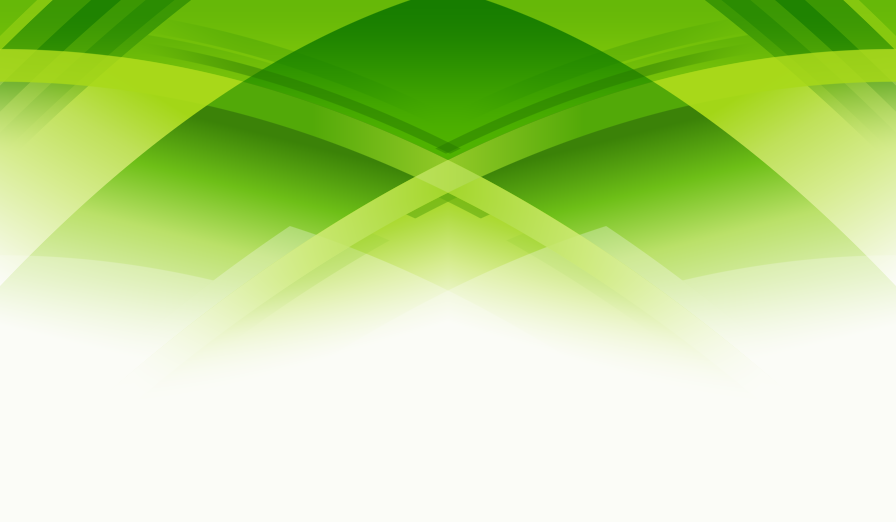
Write a Shadertoy shader that draws this background.

```glsl
// Mirrored translucent green arcs and chevrons fading down into white.

const vec3 WHITE = vec3(0.985, 0.988, 0.97);
const vec3 LIME = vec3(0.64, 0.84, 0.09);
const vec3 LEAF = vec3(0.40, 0.72, 0.03);
const vec3 FOREST = vec3(0.09, 0.49, 0.0);
const vec3 PALE = vec3(0.84, 0.925, 0.56);

// Smooth-edged mask: one where value exceeds edge.
float above(float edge, float value) {
    float blur = 0.8 / iResolution.y;
    return smoothstep(edge - blur, edge + blur, value);
}

float between(float low, float high, float value) {
    return above(low, value) * (1.0 - above(high, value));
}

// Four-colour gradient; stops holds the position of each colour.
vec3 ramp(vec3 a, vec3 b, vec3 c, vec3 d, vec4 stops, float k) {
    vec3 w = clamp((k - stops.xyz) / (stops.yzw - stops.xyz), 0.0, 1.0);
    return mix(mix(mix(a, b, w.x), c, w.y), d, w.z);
}

// Depth below a parabolic arc that starts flat at one side of the canvas.
float arcDepth(float x, float depth) {
    return depth - 0.094 - 0.288 * x * x;
}

// Flat regions divided by the tall arch and the two crossing arcs.
vec3 regions(float side, float depth, vec2 arcs, float arch) {
    vec3 crown = mix(FOREST, vec3(0.31, 0.70, 0.0), smoothstep(0.0, 0.29, depth));
    vec3 wedge = ramp(vec3(0.23, 0.51, 0.03), vec3(0.43, 0.75, 0.09),
        vec3(0.73, 0.88, 0.41), WHITE, vec4(0.345, 0.46, 0.58, 0.84),
        depth + 0.25 * side);
    vec3 pool = ramp(LIME, vec3(0.69, 0.86, 0.25), PALE, WHITE,
        vec4(0.36, 0.41, 0.5, 0.62), depth - 0.3 * side);
    vec3 wingTop = mix(LEAF, vec3(0.51, 0.79, 0.04), smoothstep(0.0, 0.17, depth));
    vec3 wingLow = ramp(LIME, vec3(0.75, 0.88, 0.35), PALE, WHITE,
        vec4(0.52, 0.65, 0.80, 1.06), depth + 0.6 * side);

    float upper = above(0.0, max(arcs.x, arcs.y));
    float lower = above(0.0, min(arcs.x, arcs.y));
    vec3 inside = mix(mix(crown, wedge, upper), pool, lower);
    return mix(mix(wingTop, wingLow, upper), inside, arch);
}

// Stripes and pale sheets whose edges follow the same pair of arcs.
vec3 addSheets(vec3 color, float x, float depth, float own, float other, float arch) {
    // Diagonal stripes in the upper corner.
    float corner = (1.0 - arch) * (1.0 - smoothstep(0.02, 0.30, depth));
    float shade = 0.55 * between(-0.847, -0.62, other)
        + 0.35 * between(-0.78, -0.73, other)
        + 0.2 * between(-0.69, -0.645, other);
    color = mix(color, FOREST, corner * shade);
    color = mix(color, LIME, 0.5 * corner * between(-0.875, -0.847, other));
    color = mix(color, FOREST, 0.18 * corner * between(-0.05, 0.0, own)
        * above(-0.62, other));

    // Narrow stripes above and below the crossing.
    float fade = smoothstep(0.25, 0.5, x);
    color = mix(color, vec3(0.14, 0.46, 0.0), 0.45 * fade
        * between(-0.034, -0.014, own) * (1.0 - above(-0.01, other)));
    color = mix(color, FOREST, 0.2 * fade * (1.0 - smoothstep(0.65, 0.85, x))
        * between(-0.087, -0.055, own));
    color = mix(color, vec3(0.38, 0.67, 0.06), 0.6
        * between(0.0626, 0.08, own) * between(0.0626, 0.142, other));
    color = mix(color, vec3(0.60, 0.82, 0.22), 0.3
        * between(0.0626, 0.095, own) * above(0.206, other)
        * (1.0 - smoothstep(0.45, 0.67, depth)));

    // Pale sheets below the crossing and at the side.
    color = mix(color, WHITE, 0.3 * above(0.25, own) * above(-0.05, other));
    return mix(color, WHITE, 0.28 * above(0.395, own)
        * (1.0 - above(-0.05, other)));
}

// Broad luminous ribbon, bright at the wing and white at its far end.
vec3 addRibbon(vec3 color, float x, float own, float arch) {
    vec3 ribbon = ramp(vec3(0.34, 0.69, 0.03), vec3(0.64, 0.84, 0.18),
        vec3(0.81, 0.92, 0.49), WHITE, vec4(0.6, 0.86, 1.12, 1.46), x);
    ribbon = mix(vec3(0.66, 0.85, 0.10), ribbon, arch);
    return mix(color, ribbon, 0.85 * between(0.0, 0.0626, own));
}

void mainImage(out vec4 fragColor, in vec2 fragCoord) {
    vec2 uv = fragCoord / iResolution.xy;
    float depth = 1.0 - uv.y;
    float center = (uv.x - 0.5) * 1.718;
    float side = abs(center);
    float edgeX = 0.859 - side;
    vec2 span = 0.859 + vec2(center, -center);
    vec2 arcs = vec2(arcDepth(span.x, depth), arcDepth(span.y, depth));
    float arch = above(0.0, depth - 0.548 + 1.051 * edgeX - 0.4506 * edgeX * edgeX);

    vec3 color = regions(side, depth, arcs, arch);
    for (int i = 0; i < 2; i++)
        color = addSheets(color, span[i], depth, arcs[i], arcs[1 - i], arch);
    for (int i = 0; i < 2; i++)
        color = addRibbon(color, span[i], arcs[i], arch);

    // Extra light where the ribbons cross, then the fade to white.
    float crossing = between(0.0, 0.0626, arcs.x) * between(0.0, 0.0626, arcs.y);
    color = mix(color, PALE, 0.35 * crossing);
    color = mix(color, WHITE, smoothstep(0.52, 0.80, depth));
    fragColor = vec4(color, 1.0);
}
```
